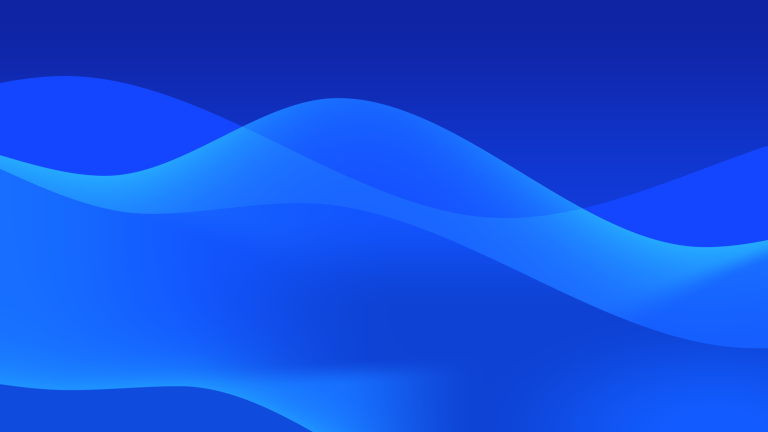
Reproduce this background procedurally as a Shadertoy shader.

```glsl
#define SKY_TOP vec3(0.06, 0.14, 0.64)
#define SKY_LOW vec3(0.065, 0.23, 0.85)
#define ROYAL   vec3(0.08, 0.27, 1.00)
#define AZURE   vec3(0.07, 0.33, 1.00)
#define BRIGHT  vec3(0.09, 0.43, 1.00)
#define CYAN    vec3(0.13, 0.62, 1.00)
#define NAVY    vec3(0.055, 0.26, 0.83)
#define FLOOR   vec3(0.06, 0.30, 0.87)
#define RIM_WIDTH 0.13
#define FOOT_RIM  0.06

// Height change along a smooth slope between two turning points
float slope(float x, vec2 a, vec2 b) {
    return (b.y - a.y) * smoothstep(a.x, b.x, x);
}

// Smooth curve through four turning points
float wave(float x, vec2 a, vec2 b, vec2 c, vec2 d) {
    return a.y + slope(x, a, b) + slope(x, b, c) + slope(x, c, d);
}

// Antialiased coverage below a curve
float below(float curve, float y) {
    float px = 0.75 / iResolution.y;
    return smoothstep(-px, px, curve - y);
}

float bell(float x, float centre, float width) {
    float t = (x - centre) / width;
    return exp(-t * t);
}

float fall(float a, float b, float x) {
    return 1.0 - smoothstep(a, b, x);
}

// Translucent ribbon, lit along its upper rim
vec3 ribbonColor(vec2 p, float top, float overlap) {
    float rim = exp(-max(top - p.y, 0.0) / RIM_WIDTH);
    float strength = 0.9 - 0.55 * bell(p.x, 0.5, 0.2);
    vec3 col = mix(ROYAL + vec3(0.0, 0.03, 0.0), CYAN, strength * rim);
    col += overlap * vec3(0.02, 0.08, 0.0);

    // Soft fold on the right
    float fold = 0.42 + 0.6 * (p.x - 1.0);
    float blur = mix(0.12, 0.03, smoothstep(0.7, 1.0, p.x));
    float shade = fall(fold - blur, fold + 0.02, p.y) * smoothstep(0.55, 0.8, p.x);
    return mix(col, AZURE, 0.6 * shade);
}

// Large front body with a dark hollow and lit lower folds
vec3 bodyColor(vec2 p, float foot) {
    vec3 col = mix(AZURE, BRIGHT, fall(0.0, 0.32, p.x));

    // Diagonal fold on the left
    float fold = 0.62 - 0.645 * p.x;
    float lit = smoothstep(-0.01, 0.05 + 0.1 * p.x, p.y - fold);
    col += vec3(0.02, 0.055, 0.0) * lit * fall(0.2, 0.52, p.x);

    float hollow = smoothstep(0.2, 0.52, p.x) * fall(0.28, 0.52, p.y);
    col = mix(col, NAVY, hollow);

    // Light from the lower right corner
    float corner = length((p - vec2(0.93, 0.0)) / vec2(0.30, 0.26));
    col = mix(col, AZURE + vec3(0.0, 0.03, 0.0), fall(0.1, 1.1, corner));

    // Lower left fold and its rim
    float crease = 0.12 + 0.1 * p.x;
    float fade = fall(0.42, 0.64, p.x);
    col = mix(col, BRIGHT, fade * fall(crease - 0.06, crease + 0.005, p.y));
    float rim = exp(-max(p.y - foot, 0.0) / FOOT_RIM);
    return mix(col, CYAN, 0.8 * rim * fade);
}

void mainImage(out vec4 fragColor, in vec2 fragCoord) {
    vec2 p = fragCoord / iResolution.xy;

    // Wave outlines
    float back = wave(p.x, vec2(-0.306, 0.690), vec2(0.085, 0.824),
                      vec2(0.658, 0.495), vec2(1.172, 0.722));
    float ribbon = wave(p.x, vec2(-0.130, 0.685), vec2(0.137, 0.593),
                        vec2(0.440, 0.773), vec2(0.918, 0.428));
    ribbon += slope(p.x, vec2(0.918, 0.428), vec2(1.243, 0.532));
    float body = wave(p.x, vec2(-0.195, 0.713), vec2(0.195, 0.505),
                      vec2(0.391, 0.530), vec2(0.983, 0.194));
    float foot = wave(p.x, vec2(-0.169, 0.146), vec2(0.091, 0.097),
                      vec2(0.234, 0.106), vec2(0.677, -0.206));

    // Layers from back to front
    float inBack = below(back, p.y);
    vec3 col = mix(SKY_TOP, SKY_LOW, fall(0.48, 1.0, p.y));
    col = mix(col, ROYAL, inBack);
    col = mix(col, ribbonColor(p, ribbon, inBack), below(ribbon, p.y));
    col = mix(col, bodyColor(p, foot), below(body, p.y));
    col = mix(col, FLOOR, below(foot, p.y));

    fragColor = vec4(clamp(col, 0.0, 1.0), 1.0);
}
```
